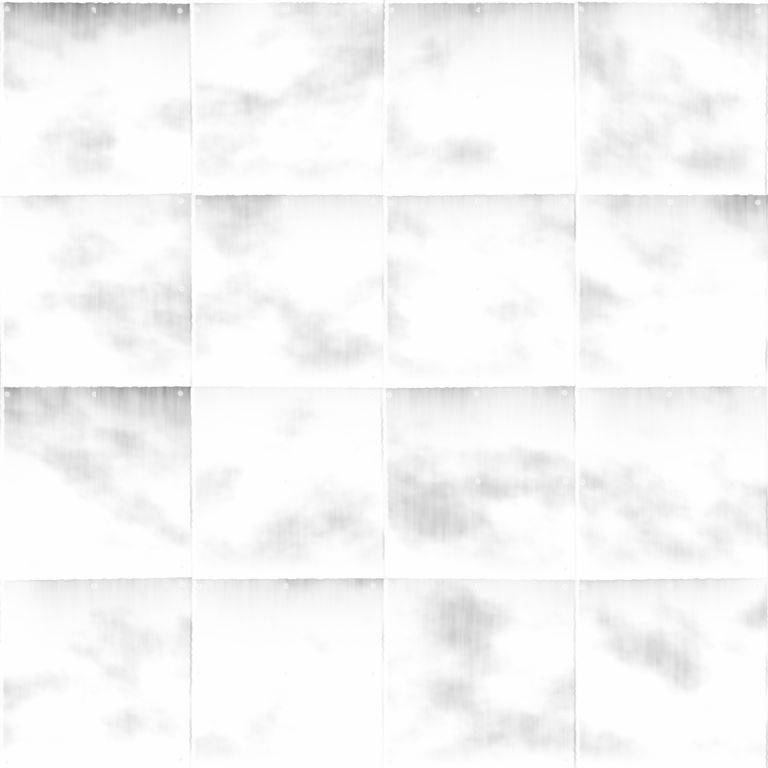
Reproduce this texture procedurally as a three.js fragment shader.

```glsl
// Four by four pale wall panels with soft cloudy stains, shaded top edges and nails.
// Each panel is a grid cell with slightly crooked, rough seams; hashes vary the
// stains, edge shading and nails, and stretched noise gives the fine vertical grain.
varying vec2 vUv;

const float PANELS = 4.0;          // repeats across and down
const float PAPER = 0.998;         // clean panel brightness
const float STAIN_SCALE = 3.1;     // stain blobs per panel
const float STAIN_DEPTH = 0.17;
const float EDGE_DEPTH = 0.42;     // darkest top shading
const float SEAM_DEPTH = 0.15;
const float SEAM_WIDTH = 0.006;    // in panel units, as below
const float SEAM_TILT = 0.032;
const float ROUGH = 0.005;
const float NAIL_RADIUS = 0.016;
const float SOFT = 0.008;          // edge smoothing

float hash(vec2 p) {
  vec3 q = fract(vec3(p.xyx) * 0.1031);
  q += dot(q, q.yzx + 33.33);
  return fract((q.x + q.y) * q.z);
}

float noise(vec2 p) {
  vec2 i = floor(p), f = fract(p);
  f = f * f * (3.0 - 2.0 * f);
  return mix(mix(hash(i), hash(i + vec2(1.0, 0.0)), f.x),
             mix(hash(i + vec2(0.0, 1.0)), hash(i + 1.0), f.x), f.y);
}

float fbm(vec2 p) {
  float sum = 0.0, amp = 0.52;
  for (int i = 0; i < 5; i++) {
    sum += amp * noise(p);
    p = mat2(1.6, 1.2, -1.2, 1.6) * p + 17.3;
    amp *= 0.5;
  }
  return sum;
}

// Panel coordinates bent so that the seams are tilted and rough
vec2 crooked(vec2 p) {
  vec2 seam = floor(p + 0.5), cell = floor(p), f = fract(p) - 0.5;
  float tiltX = hash(vec2(seam.x, cell.y) + 21.0) - 0.5;
  float tiltY = hash(vec2(cell.x, seam.y) + 47.0) - 0.5;
  float roughX = noise(vec2(p.y * 70.0, seam.x * 9.0)) - 0.5;
  float roughY = noise(vec2(p.x * 80.0, seam.y * 9.0 + 70.0)) - 0.5;
  return p + SEAM_TILT * vec2(tiltX * f.y, tiltY * f.x)
           + ROUGH * vec2(roughX, roughY);
}

// Cloudy stain, turned and shifted differently in every panel
float stain(vec2 q, vec2 cell) {
  float turn = (hash(cell + 5.0) - 0.35) * 0.9;
  vec2 s = mat2(cos(turn), sin(turn), -sin(turn), cos(turn)) * (q - 0.5);
  s = s * vec2(0.8, 1.2) * STAIN_SCALE + cell * 13.7 + 140.0;
  float cloud = smoothstep(0.46, 0.90, fbm(s));
  return cloud * smoothstep(0.02, 0.2, q.y);
}

// Grey band hanging from the top edge, uneven along its length
float topShade(vec2 q, vec2 cell) {
  float drop = 1.0 - q.y;
  float strength = 0.27 + 0.73 * pow(hash(cell + 64.0), 5.0);
  float along = smoothstep(0.15, 0.85, noise(vec2(q.x * 3.0 + cell.x * 7.0, cell.y * 11.0)));
  float reach = mix(0.06, 0.12, hash(cell + 83.0));
  return strength * (0.25 + 0.75 * along) * exp(-drop / reach)
         * smoothstep(0.0, SOFT, drop);
}

// x: nail disc, y: small dent at its centre
vec2 nails(vec2 q, vec2 cell) {
  vec2 mark = vec2(0.0);
  for (int j = 0; j < 3; j++) {
    for (int i = 0; i < 3; i++) {
      vec2 id = vec2(float(i), float(j));
      float chance = j == 2 ? 0.95 : 0.35;
      float shown = step(hash(cell * 5.0 + id + 91.0), chance);
      float d = length(q - vec2(0.035, 0.05) - id * vec2(0.455, 0.455));
      float disc = 1.0 - smoothstep(NAIL_RADIUS - SOFT, NAIL_RADIUS + 0.5 * SOFT, d);
      float dent = 1.0 - smoothstep(0.0, 0.5 * NAIL_RADIUS, d);
      mark = max(mark, shown * vec2(disc, dent));
    }
  }
  return mark;
}

void main() {
  vec2 flatPos = vUv * PANELS + vec2(0.0, 0.012);
  vec2 p = crooked(flatPos);
  vec2 cell = floor(p), q = fract(p);

  // Stains and top shading, broken up by fine vertical grain
  float grain = 0.5 * noise(flatPos * vec2(42.0, 4.0))
              + 0.5 * noise(flatPos * vec2(95.0, 9.0) + 19.0);
  float shade = STAIN_DEPTH * stain(q, cell) + EDGE_DEPTH * topShade(q, cell);
  shade *= mix(0.72, 1.28, grain);

  // Vertical seam: a thin bright lip with a faint broken line beside it
  float side = q.x - floor(q.x + 0.5);
  float lip = smoothstep(0.006, 0.016, abs(side - 0.008));
  shade *= mix(0.15, 1.0, lip);
  float wear = smoothstep(0.3, 0.9, noise(vec2(p.y * 6.0, floor(p.x + 0.5) * 5.0 + 3.0)));
  wear *= 0.5 + 0.5 * noise(vec2(p.y * 50.0, 4.0));
  float line = 1.0 - smoothstep(0.2 * SEAM_WIDTH, SEAM_WIDTH + 0.5 * SOFT, abs(side + 0.006));
  shade += SEAM_DEPTH * (0.12 + 0.88 * wear) * line;

  // Horizontal seam: a faint line under the rough edge
  float under = 1.0 - smoothstep(0.0, SOFT, abs(1.0 - q.y - SOFT));
  shade += 0.05 * under * noise(vec2(p.x * 6.0, cell.y * 3.0));

  // Nails stand out pale on the stains
  vec2 nail = nails(q, cell);
  shade = mix(shade, 0.2 * shade + 0.01, 0.85 * nail.x) + 0.05 * nail.y;

  gl_FragColor = vec4(vec3(clamp(PAPER - shade, 0.0, 1.0)), 1.0);
}
```
